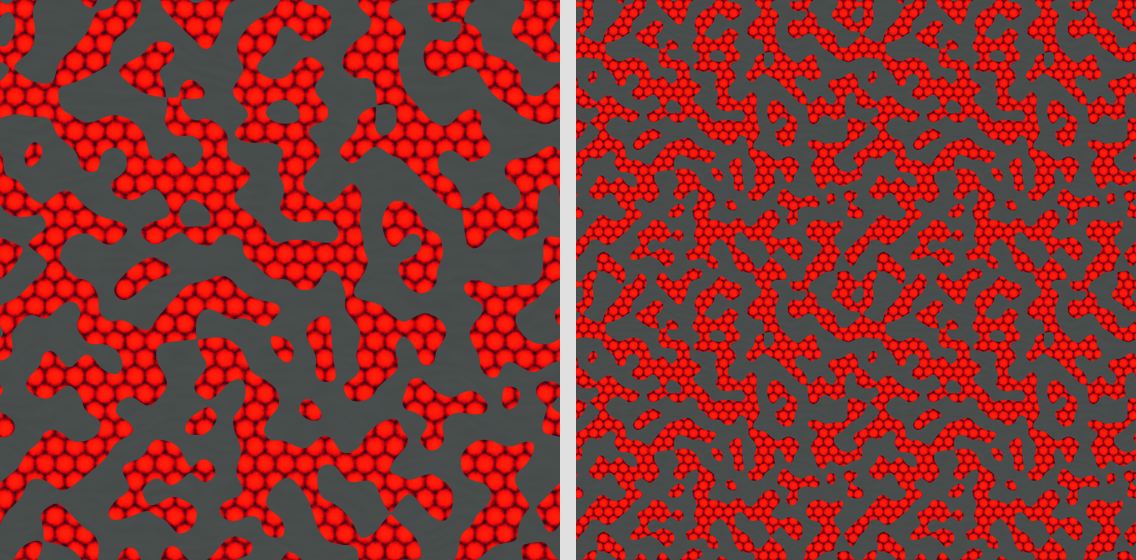
Left: one tile. Right: repeated 2 by 2.
This pattern is drawn by a WebGL 1 fragment shader. Its source:

```glsl
precision highp float;
uniform vec2 u_resolution;

float hash(vec2 p) {
  return fract(sin(dot(p, vec2(127.1, 311.7))) * 43758.5);
}

// Dot product of a random unit gradient with the offset from its lattice corner
float corner(vec2 cell, vec2 offset, vec2 period, float seed) {
  float angle = 6.28318 * hash(mod(cell, period) + seed);
  return dot(vec2(cos(angle), sin(angle)), offset);
}

// Gradient noise that wraps after a whole number of cells
float noise(vec2 uv, vec2 period, float seed) {
  vec2 p = uv * period, i = floor(p), f = p - i;
  vec2 w = f * f * f * (f * (f * 6.0 - 15.0) + 10.0);
  vec2 e = vec2(1.0, 0.0);
  float low = mix(corner(i, f, period, seed), corner(i + e, f - e, period, seed), w.x);
  float high = mix(corner(i + e.yx, f - e.yx, period, seed), corner(i + 1.0, f - 1.0, period, seed), w.x);
  return mix(low, high, w.y);
}

vec2 warp(vec2 uv, float period, float seed) {
  return vec2(noise(uv, vec2(period), seed), noise(uv, vec2(period), seed + 7.3));
}

// Positive inside the islands
float islandField(vec2 uv) {
  return noise(uv + 0.025 * warp(uv, 6.0, 3.1), vec2(14.0), 11.7) - 0.02;
}

// Signed distance to the shore, estimated from the slope of the field
float islandDistance(vec2 uv) {
  vec2 e = vec2(0.001, 0.0);
  float here = islandField(uv);
  vec2 slope = vec2(islandField(uv + e), islandField(uv + e.yx)) - here;
  return here / (length(slope) / e.x + 0.5);
}

// Distance to the nearest centre of a staggered grid, in column widths
float beadDistance(vec2 uv) {
  vec2 p = uv * vec2(28.0, 32.0);
  float nearest = 1.0;
  for (int k = -1; k <= 1; k++) {
    float row = floor(p.y) + float(k);
    float dx = fract(p.x - 0.25 - 0.5 * mod(row, 2.0)) - 0.5;
    float dy = (p.y - row - 0.5) * 0.875;
    nearest = min(nearest, length(vec2(dx, dy)));
  }
  return nearest;
}

vec3 beadColor(vec2 uv, float shore) {
  float r = beadDistance(uv);
  r += 0.07 * noise(uv, vec2(110.0), 5.9) + 0.04 * noise(uv, vec2(210.0), 23.3);
  r += 0.035 * (1.0 - smoothstep(0.0, 0.007, shore));
  float light = 1.0 - smoothstep(0.33, 0.62, r);
  vec3 red = mix(vec3(0.2, 0.03, 0.08), vec3(0.99, 0.02, 0.04), light);
  red.g += 0.1 * (1.0 - smoothstep(0.12, 0.5, r));
  return red;
}

// Flat grey with faint swirling streaks
vec3 groundColor(vec2 uv) {
  float streak = noise(uv + 0.06 * warp(uv, 8.0, 31.7), vec2(20.0, 70.0), 17.9);
  return vec3(0.282, 0.302, 0.299) + 0.014 * streak;
}

void main() {
  vec2 uv = gl_FragCoord.xy / u_resolution;
  float shore = islandDistance(uv);
  float island = smoothstep(-0.0012, 0.0012, shore);
  gl_FragColor = vec4(mix(groundColor(uv), beadColor(uv, shore), island), 1.0);
}
```
